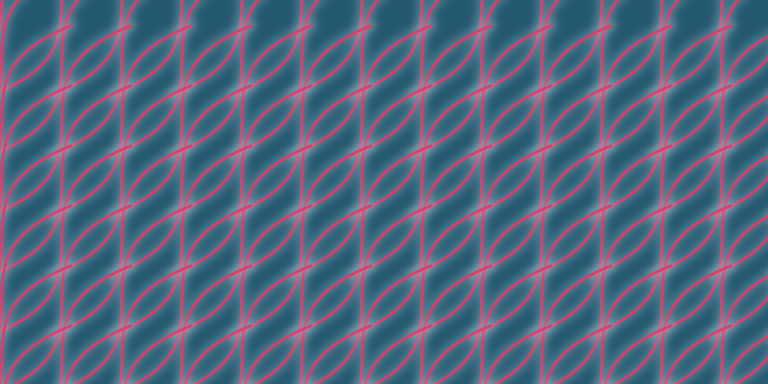
Give the GLSL for this pattern, as a WebGL 2 fragment shader.

```glsl
#version 300 es
precision highp float;

#define REPEATS_DOWN 6.4
#define SHIFT_X 0.03
#define HALF_REACH 1.57
#define LINE_HALF_WIDTH 0.025
#define LINE_ALPHA 0.93
#define GLOW_RADIUS 0.125
#define GLOW_ALPHA 0.27
#define BASE_COLOR vec3(0.135, 0.345, 0.435)
#define GLOW_COLOR vec3(0.66, 0.74, 0.79)
#define LINE_COLOR vec3(0.85, 0.24, 0.425)

uniform vec2 u_resolution;
out vec4 fragColor;

// S-shaped strand: x as an odd polynomial of y, steep in the middle
float strandX(float y) {
    float y2 = y * y;
    return y * (0.02 + y2 * (0.22 + 0.028 * y2));
}

float strandSlope(float y) {
    float y2 = y * y;
    return 0.02 + y2 * (0.66 + 0.14 * y2);
}

// Distance to the strand, refined by Gauss-Newton steps
float strandDistance(vec2 p) {
    float y = clamp(p.y, -HALF_REACH, HALF_REACH);
    for (int i = 0; i < 4; i++) {
        float slope = strandSlope(y);
        float error = (strandX(y) - p.x) * slope + y - p.y;
        y = clamp(y - error / (1.0 + slope * slope), -HALF_REACH, HALF_REACH);
    }
    return length(p - vec2(strandX(y), y));
}

void main() {
    // Tile units, with rows counted downward from the top edge
    float scale = REPEATS_DOWN / u_resolution.y;
    vec2 tilePos = vec2(gl_FragCoord.x, u_resolution.y - gl_FragCoord.y) * scale;
    tilePos.x -= SHIFT_X;
    vec2 nearest = floor(tilePos + 0.5);
    float soft = 0.75 * scale;

    // Paint overlapping strands row by row, each over the ones before
    vec3 color = BASE_COLOR;
    for (int row = -2; row <= 2; row++) {
        for (int col = -2; col <= 2; col++) {
            vec2 center = nearest + vec2(col, row);
            if (min(center.x, center.y) < -0.5) continue;
            vec2 p = (tilePos - center) * vec2(1.0, -1.0);
            float d = strandDistance(p);
            float falloff = d / GLOW_RADIUS;
            color = mix(color, GLOW_COLOR, GLOW_ALPHA * exp(-falloff * falloff));
            float line = 1.0 - smoothstep(LINE_HALF_WIDTH - soft, LINE_HALF_WIDTH + soft, d);
            color = mix(color, LINE_COLOR, LINE_ALPHA * line);
        }
    }
    fragColor = vec4(color, 1.0);
}
```
